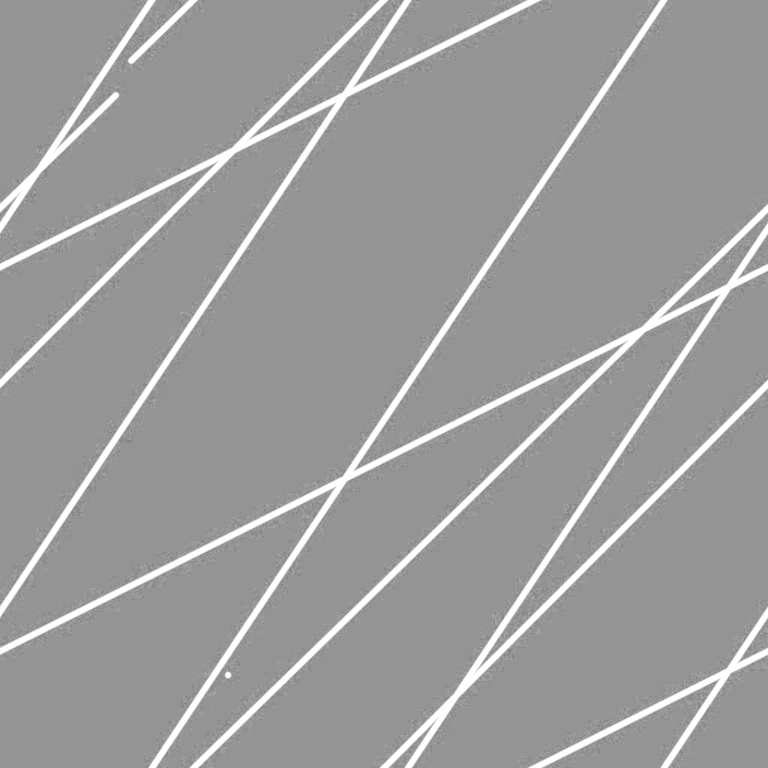
This pattern is drawn by a WebGL 1 fragment shader. Its source:

```glsl
precision highp float;

uniform vec2 u_resolution;

const vec3 GREY = vec3(0.582);
const vec3 WHITE = vec3(1.0);
const float HALF_WIDTH = 0.0041;
const float GRAIN_CELLS = 512.0;
const float GRAIN_BLOCKS = 64.0;
const float GRAIN_REACH = 0.0165;
const float GRAIN_CONTRAST = 0.15;

float hash(vec2 p) {
  vec3 q = fract(vec3(p.xyx) * 0.1031);
  q += dot(q, q.yzx + 33.33);
  return fract((q.x + q.y) * q.z);
}

float valueNoise(vec2 p) {
  vec2 cell = floor(p);
  vec2 t = smoothstep(0.0, 1.0, p - cell);
  float low = mix(hash(cell), hash(cell + vec2(1.0, 0.0)), t.x);
  float high = mix(hash(cell + vec2(0.0, 1.0)), hash(cell + vec2(1.0)), t.x);
  return mix(low, high, t.y);
}

// Distance to the parallel lines dot(p, normal) = offset + integer
float lineFamily(vec2 p, vec2 normal, float offset) {
  float phase = fract(dot(p, normal) - offset + 0.5) - 0.5;
  return abs(phase) / length(normal);
}

float segment(vec2 p, vec2 a, vec2 b) {
  vec2 along = b - a;
  float t = clamp(dot(p - a, along) / dot(along, along), 0.0, 1.0);
  return length(p - a - along * t);
}

// Segment that leaves the unit tile and re-enters on the opposite side
float wrappedSegment(vec2 p, vec2 a, vec2 b) {
  float d = 1.0;
  for (int j = 0; j < 2; j++) {
    for (int i = 0; i < 2; i++) {
      d = min(d, segment(p + vec2(float(i), float(j)), a, b));
    }
  }
  return d;
}

float strokeDistance(vec2 p) {
  float steep = lineFamily(p, vec2(3.0, -2.0), 0.594);
  float shallow = lineFamily(p, vec2(1.0, -2.0), -0.304);
  float diagonal = lineFamily(p, vec2(1.0, -1.0), 0.5);
  float broken = wrappedSegment(p, vec2(0.171, 0.921), vec2(1.151, 1.876));
  float speck = length(p - vec2(0.297, 0.121));
  return min(min(min(steep, shallow), min(diagonal, broken)), speck);
}

// Fine grain confined to square blocks close to the strokes
float blockGrain(vec2 p) {
  vec2 block = floor(p * GRAIN_BLOCKS);
  float d = strokeDistance((block + 0.5) / GRAIN_BLOCKS);
  float strength = mix(0.55, 1.0, hash(block + 71.0));
  float nearStroke = 1.0 - smoothstep(GRAIN_REACH * 0.8, GRAIN_REACH, d);
  return (valueNoise(p * GRAIN_CELLS - 0.5) - 0.5) * strength * nearStroke;
}

void main() {
  vec2 p = gl_FragCoord.xy / u_resolution.y;
  float softness = max(0.0014, 0.75 / u_resolution.y);
  float d = strokeDistance(p);
  float stroke = 1.0 - smoothstep(HALF_WIDTH - softness, HALF_WIDTH + softness, d);
  vec3 ground = GREY + GRAIN_CONTRAST * blockGrain(p);
  gl_FragColor = vec4(mix(ground, WHITE, stroke), 1.0);
}
```
